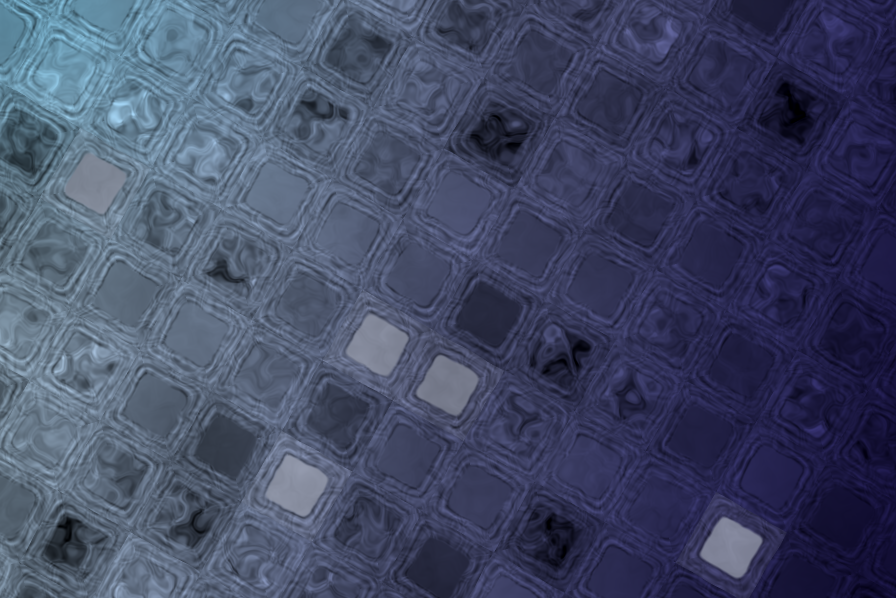
Write a WebGL 2 fragment shader that draws this background.

```glsl
#version 300 es
precision highp float;
// Tilted wall of glass blocks over a pale blue to dark indigo gradient.
// A rotated grid gives each block a hashed tone and swirl; a rounded box
// distance draws its pane and bevel lines, and gradient noise bends the glass.

uniform vec2 u_resolution;
out vec4 fragColor;

// Grid, in units of canvas height
const float TILE_SIZE = 0.1362;
const float TILT = 0.520;
const vec2 TILE_ANCHOR = vec2(0.75, 0.355);

// Block profile, in units of one tile
const float PANE_EDGE = 0.30;
const float LINE_WIDTH = 0.015;
const float WOBBLE = 0.012;

// Variation between blocks
const float PALE_SHARE = 0.03;
const float DARK_SHARE = 0.17;
const float TONE_SPREAD = 0.50;
const float RIM_TONE = 0.45;
const float SWIRL_STRENGTH = 0.46;
const float STREAK_STRENGTH = 0.27;
const float PATCH_STRENGTH = 0.14;

// Colours
const vec3 MIST = vec3(0.43, 0.505, 0.565);
const vec3 STEEL = vec3(0.365, 0.415, 0.495);
const vec3 SLATE = vec3(0.245, 0.26, 0.385);
const vec3 INDIGO = vec3(0.135, 0.13, 0.285);
const vec3 NIGHT = vec3(0.07, 0.055, 0.205);
const vec3 PALE_GLASS = vec3(0.56, 0.58, 0.64);
const vec3 CYAN_GLOW = vec3(-0.06, 0.05, 0.08);

vec2 hash2(vec2 p) {
    vec3 h = fract(p.xyx * vec3(0.1031, 0.1030, 0.0973));
    h += dot(h, h.yzx + 33.33);
    return fract((h.xx + h.yz) * h.zy);
}

float cornerSlope(vec2 corner, vec2 offset) {
    float angle = 6.2832 * hash2(corner).x;
    return dot(vec2(cos(angle), sin(angle)), offset);
}

float gradientNoise(vec2 p) {
    vec2 i = floor(p), f = p - i;
    vec2 u = f * f * f * (f * (f * 6.0 - 15.0) + 10.0);
    vec2 e = vec2(1.0, 0.0);
    float low = mix(cornerSlope(i, f), cornerSlope(i + e, f - e), u.x);
    float high = mix(cornerSlope(i + e.yx, f - e.yx), cornerSlope(i + 1.0, f - 1.0), u.x);
    return 1.5 * mix(low, high, u.y);
}

float line(float d, float centre) {
    float x = (d - centre) / LINE_WIDTH;
    return exp(-x * x);
}

vec3 backdrop(vec2 uv) {
    float t = uv.x + 0.18 * (1.0 - uv.y);
    vec3 colour = mix(MIST, STEEL, smoothstep(0.05, 0.40, t));
    colour = mix(colour, SLATE, smoothstep(0.32, 0.68, t));
    colour = mix(colour, INDIGO, smoothstep(0.62, 0.98, t));
    colour = mix(colour, NIGHT, smoothstep(0.92, 1.18, t));
    vec2 fromCorner = uv - vec2(0.0, 1.0);
    return colour + CYAN_GLOW * exp(-14.0 * dot(fromCorner, fromCorner));
}

vec3 glassWall(vec2 frag) {
    vec2 p = frag / u_resolution.y - TILE_ANCHOR;
    float c = cos(TILT), s = sin(TILT);
    vec2 grid = vec2(c * p.x - s * p.y, s * p.x + c * p.y) / TILE_SIZE + 0.5;
    float patches = PATCH_STRENGTH * gradientNoise(grid * 0.7 + 5.0);

    // Slightly uneven block outlines
    grid += WOBBLE * vec2(gradientNoise(grid * 3.0), gradientNoise(grid * 3.0 + 31.0));
    vec2 id = floor(grid);
    vec2 q = grid - id - 0.5;
    vec2 kind = hash2(id), seed = 40.0 * hash2(id + 113.0);
    vec2 a = abs(q), a4 = a * a * a * a;
    float d = pow(dot(a4, a4), 0.125);
    d += WOBBLE * gradientNoise(q * 7.0 + seed);
    float pane = 1.0 - smoothstep(PANE_EDGE - 0.02, PANE_EDGE + 0.02, d);

    // Swirled reflections inside the pane
    vec2 bend = vec2(gradientNoise(q * 4.0 + seed), gradientNoise(q * 4.0 + seed + 19.0));
    float broad = gradientNoise(q * 2.6 + bend * 0.9 + seed.yx);
    float fine = gradientNoise(q * 12.0 + bend * 3.0 + seed);
    float pale = step(kind.x, PALE_SHARE);
    float dark = step(1.0 - DARK_SHARE, kind.x);
    float swirl = smoothstep(0.25, 0.85, kind.y) * (1.0 - pale);
    float ripple = 0.85 * broad + 0.25 * sin(11.0 * broad) * abs(broad) + 0.3 * fine;
    float tone = (1.0 - pale) * (TONE_SPREAD * (0.42 - kind.x) - 0.15 * dark);
    float paneLight = tone + SWIRL_STRENGTH * (0.12 + 1.5 * swirl) * ripple;

    // Straight streaks along bevels with mitred corners
    bool upright = a.x > a.y;
    float along = upright ? q.y : q.x;
    float side = upright ? sign(q.x) : 3.0 * sign(q.y);
    float streak = gradientNoise(vec2(d * 27.0, along * 3.5 + 9.0 * side) + seed + 0.5 * bend);
    float rimLight = 0.03 + RIM_TONE * tone + STREAK_STRENGTH * streak + 0.2 * fine;
    float fade = 0.65 + 0.7 * gradientNoise(grid * 3.0);
    float ridges = line(d, 0.36) + line(d, 0.46) - line(d, 0.41) - 1.2 * line(d, 0.315);
    float light = mix(rimLight, paneLight, pane) + 0.22 * fade * ridges + patches;

    // Tint by the backdrop, with a few blocks catching the light
    vec3 base = backdrop(frag / u_resolution);
    base = mix(base, PALE_GLASS, pale * (0.15 + 0.65 * pane));
    return base * (1.0 + 0.8 * light) + 0.05 * light;
}

void main() {
    // Four samples smooth the fine lines
    vec3 colour = vec3(0.0);
    for (int i = 0; i < 4; i++) {
        vec2 offset = vec2(i % 2, i / 2) * 0.5 - 0.25;
        colour += 0.25 * glassWall(gl_FragCoord.xy + offset);
    }
    fragColor = vec4(clamp(colour, 0.0, 1.0), 1.0);
}
```
